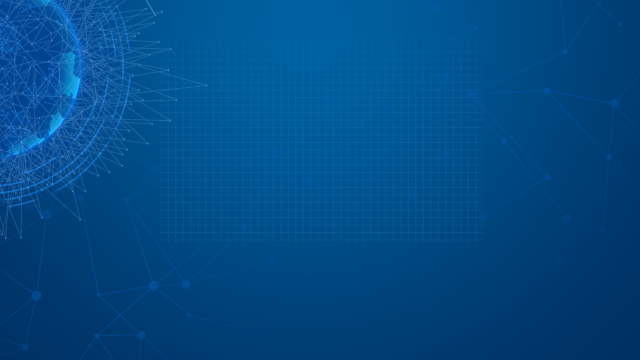
Reproduce this background procedurally as a Shadertoy shader.

```glsl
// A deep blue technology backdrop: a radial glow, a fine square grid and faint
// node networks, with a lit globe in the upper left corner. The globe wears
// triangulated meshes, orbit arcs and spikes, all built from hashed loops.

const vec3 GLOW_COLOR  = vec3(0.00, 0.375, 0.625);
const vec3 EDGE_COLOR  = vec3(0.00, 0.19, 0.39);
const vec3 NODE_COLOR  = vec3(0.01, 0.35, 0.68);
const vec3 GRID_COLOR  = vec3(0.10, 0.50, 0.75);
const vec3 OCEAN_COLOR = vec3(0.01, 0.26, 0.60);
const vec3 COAST_COLOR = vec3(0.05, 0.48, 0.88);
const vec3 LIT_COLOR   = vec3(0.06, 0.68, 0.88);
const vec3 MESH_COLOR  = vec3(0.38, 0.66, 0.88);

const vec2  GLOW_CENTER  = vec2(0.85, 0.92);
const float GLOW_RADIUS  = 1.35;
const vec2  GLOBE_CENTER = vec2(-0.03, 0.815);
const float GLOBE_RADIUS = 0.255;
const float HALO_RADIUS  = 0.75;
const float GRID_STEP    = 1.0 / 48.0;
const float GRID_SHIFT   = 0.0093;
const vec4  GRID_BOX     = vec4(0.435, 0.315, 1.35, 0.91);
const int   SPIKES       = 64;
const int   ORBITS       = 5;

float pixel() { return 1.0 / iResolution.y; }

float hash(vec2 p) {
    vec3 q = fract(p.xyx * vec3(0.1031, 0.1030, 0.0973));
    q += dot(q, q.yzx + 33.33);
    return fract((q.x + q.y) * q.z);
}

float noise(vec2 p) {
    vec2 i = floor(p), f = fract(p);
    f = f * f * (3.0 - 2.0 * f);
    return mix(mix(hash(i), hash(i + vec2(1, 0)), f.x),
               mix(hash(i + vec2(0, 1)), hash(i + vec2(1, 1)), f.x), f.y);
}

float fbm(vec2 p) {
    float sum = 0.0, amp = 0.5;
    for (int i = 0; i < 5; i++) {
        sum += amp * noise(p);
        p = p * 2.03 + 7.1;
        amp *= 0.55;
    }
    return sum;
}

float fill(float d) { return clamp(0.5 - d / pixel(), 0.0, 1.0); }

// Line of constant total weight, wherever it falls between pixels
float stroke(float d, float halfWidth) {
    return clamp(1.0 - (d - halfWidth) / pixel(), 0.0, 1.0);
}

float segment(vec2 p, vec2 a, vec2 b) {
    vec2 ab = b - a;
    return length(p - a - ab * clamp(dot(p - a, ab) / dot(ab, ab), 0.0, 1.0));
}

float spot(vec2 p, vec2 center, vec2 size) {
    vec2 q = (p - center) / size;
    return exp(-dot(q, q));
}

vec2 node(vec2 id) { return id + 0.1 + 0.8 * vec2(hash(id + 3.7), hash(id + 41.3)); }

// Jittered nodes joined to hashed neighbours: x = links, y = dots
vec2 network(vec2 p, float cell, float density, float dotSize) {
    vec2 q = p / cell, id = floor(q), cover = vec2(0.0);
    for (int k = 0; k < 9; k++) {
        vec2 n = id + vec2(k % 3 - 1, k / 3 - 1), a = node(n);
        float size = dotSize * (0.3 + 0.7 * hash(n + 9.0));
        cover.y = max(cover.y, fill(length(q - a) * cell - size));
        for (int j = 0; j < 4; j++) {
            vec2 next = j < 3 ? vec2(1, j - 1) : vec2(0, 1);
            float on = step(hash(n + float(j) * 17.0 + 5.0), density);
            cover.x = max(cover.x, on * stroke(segment(q, a, node(n + next)) * cell, 0.0002));
        }
    }
    return cover;
}

// Triangular spikes fanning out from the globe: x = links, y = tip dots
vec2 spikes(vec2 p) {
    vec2 cover = vec2(0.0);
    for (int i = 0; i < SPIKES; i++) {
        float h = hash(vec2(i, 2)), k = hash(vec2(i, 8));
        float angle = mix(-1.65, 1.0, (float(i) + h) / float(SPIKES));
        float reach = 0.35 + 0.16 * k + 0.14 * h * exp(-30.0 * pow(angle + 0.09, 2.0));
        vec2 tip = reach * vec2(cos(angle), sin(angle));
        for (int s = -1; s <= 1; s += 2) {
            float foot = angle + float(s) * (0.08 + 0.25 * h);
            float d = segment(p, tip, 0.26 * vec2(cos(foot), sin(foot)));
            cover.x = max(cover.x, stroke(d, 0.0));
        }
        cover.y = max(cover.y, fill(length(p - tip) - 0.0028));
    }
    return cover;
}

// Globe, orbit arcs, meshes and spikes laid over the backdrop
vec3 drawGlobe(vec3 col, vec2 g) {
    float r = length(g), inside = fill(r - GLOBE_RADIUS);
    col = mix(col, OCEAN_COLOR, 0.7 * (1.0 - smoothstep(0.2, 0.47, r)));
    float height = fbm(g * 15.0 + 4.0) - 0.56;
    float land = smoothstep(-0.01, 0.02, height);
    float coast = 1.0 - smoothstep(0.0, 0.025, abs(height));
    float crescent = smoothstep(0.225, 0.29, length(g + vec2(0.04, 0.0)));
    col = mix(col, COAST_COLOR, inside * (0.12 * land + 0.5 * coast));
    col = mix(col, LIT_COLOR, inside * crescent * (0.2 + 0.65 * land));
    col += COAST_COLOR * 0.3 * exp(-abs(r - GLOBE_RADIUS) * 150.0) * smoothstep(-0.1, 0.15, g.x);

    float sweep = smoothstep(0.14, -0.04, g.y - 0.3 * g.x);
    for (int i = 0; i < ORBITS; i++) {
        float radius = 0.312 + 0.02 * float(i);
        float dash = smoothstep(0.15, 0.7, noise(vec2(atan(g.y, g.x) * 6.0, float(i) * 5.0)));
        col = mix(col, COAST_COLOR, 0.75 * sweep * dash * stroke(abs(r - radius), 0.0007));
    }

    float fade = 1.0 - smoothstep(0.27, 0.45, r);
    vec2 fine = network(g + 3.0, 0.030, 0.6, 0.0030) * fade;
    vec2 wide = network(g + 5.0, 0.075, 0.8, 0.0035) * fade;
    vec2 rays = spikes(g);
    col = mix(col, MESH_COLOR, max(0.20 * fine.x, 0.55 * fine.y));
    col = mix(col, MESH_COLOR, max(0.24 * wide.x, 0.55 * wide.y));
    return mix(col, MESH_COLOR, max(0.24 * rays.x, 0.5 * rays.y));
}

void mainImage(out vec4 fragColor, in vec2 fragCoord) {
    vec2 p = fragCoord / iResolution.y;
    vec3 col = mix(GLOW_COLOR, EDGE_COLOR, smoothstep(0.0, GLOW_RADIUS, length(p - GLOW_CENTER)));

    // Square grid, fading towards its borders
    vec2 cell = abs(fract((p - vec2(GRID_SHIFT, 0.0)) / GRID_STEP + 0.5) - 0.5) * GRID_STEP;
    vec2 inset = min(p - GRID_BOX.xy, GRID_BOX.zw - p);
    float gridMask = smoothstep(0.0, 0.02, inset.x) * smoothstep(0.0, 0.02, inset.y);
    gridMask *= 0.5 + 0.5 * smoothstep(0.0, 0.2, GRID_BOX.w - p.y);
    col = mix(col, GRID_COLOR, 0.22 * gridMask * stroke(min(cell.x, cell.y), 0.0));

    // Faint networks in the right, lower left and middle
    float zone = spot(p, vec2(1.50, 0.80), vec2(0.34, 0.36)) + spot(p, vec2(0.28, 0.22), vec2(0.34, 0.28))
               + 0.6 * spot(p, vec2(0.88, 0.57), vec2(0.38, 0.22));
    vec2 web = network(p, 0.16, 0.36, 0.014);
    col = mix(col, NODE_COLOR, min(1.2 * zone, 1.0) * max(0.42 * web.x, 0.6 * web.y));

    vec2 g = p - GLOBE_CENTER;
    if (length(g) < HALO_RADIUS) col = drawGlobe(col, g);

    // Short streak at the top edge
    col = mix(col, MESH_COLOR, 0.5 * stroke(segment(p, vec2(0.40, 1.01), vec2(0.432, 0.957)), 0.0005));
    fragColor = vec4(col, 1.0);
}
```
